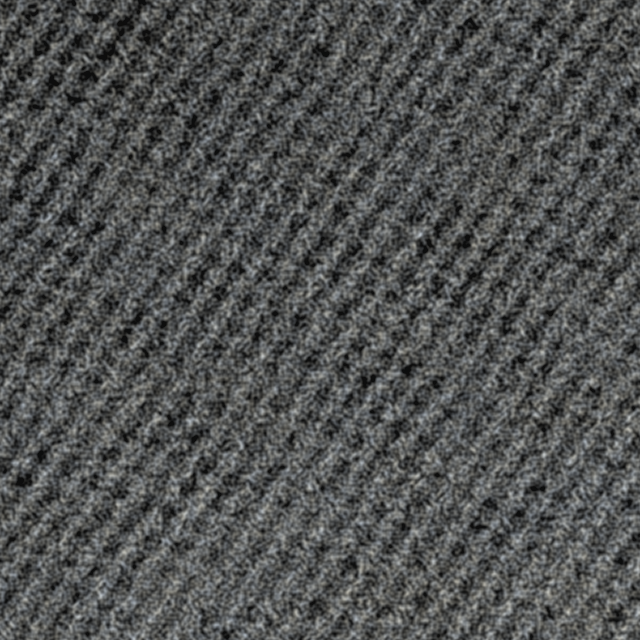
Give the GLSL for this texture, as a Shadertoy shader.

```glsl
// Grey woollen rib knit: diagonal ridges, rows of dark pits and fuzzy fibres.

const float TAU = 6.2831853;
const float RIB_ANGLE = 0.97;       // direction of the ridges, radians
const float ROW_ANGLE = -0.42;      // direction of the stitch rows, radians
const float RIB_COUNT = 22.5;       // ridges per canvas, measured across them
const float ROW_COUNT = 22.5;       // stitch rows per canvas
const float WARP = 0.012;           // slow bending of the cloth
const float FUZZ_WARP = 0.012;      // ragged edges of the stitches
const vec2 PIT_SIZE = vec2(0.28, 0.34);
const float PIT_JITTER = 0.22;
const float PIT_DEPTH = 0.165;
const float RIB_HEIGHT = 0.048;
const float FIBRE_CONTRAST = 0.30;
const float GRAIN_CONTRAST = 0.30;
const float BASE_TONE = 0.368;
const vec3 WARM_WOOL = vec3(1.02, 1.01, 0.95);
const vec3 COOL_WOOL = vec3(0.95, 1.00, 1.05);

// Two pseudo-random values in 0..1 for each lattice point.
vec2 hash2(vec2 p) {
    vec3 q = fract(p.xyx * vec3(0.1031, 0.1030, 0.0973));
    q += dot(q, q.yzx + 33.33);
    return fract((q.xx + q.yz) * q.zy);
}

vec2 direction(float angle) {
    return vec2(cos(angle), sin(angle));
}

float cornerSlope(vec2 cell, vec2 offset) {
    return dot(direction(TAU * hash2(cell).x), offset);
}

float gradientNoise(vec2 p) {
    vec2 i = floor(p), f = fract(p);
    vec2 w = f * f * f * (f * (f * 6.0 - 15.0) + 10.0);
    vec2 e = vec2(1.0, 0.0);
    return mix(
        mix(cornerSlope(i, f), cornerSlope(i + e, f - e), w.x),
        mix(cornerSlope(i + e.yx, f - e.yx), cornerSlope(i + 1.0, f - 1.0), w.x),
        w.y);
}

vec2 noise2(vec2 p) {
    return vec2(gradientNoise(p), gradientNoise(p + 47.3));
}

// Noise drawn out into short strands along an angle.
float strands(vec2 p, float angle, float count) {
    vec2 d = direction(angle);
    return gradientNoise(count * vec2(0.6 * dot(p, d), dot(p, vec2(-d.y, d.x))) + 200.0);
}

// Soft hollows between the ridges, uneven in place and depth.
float pits(vec2 stitch) {
    vec2 cell = floor(stitch);
    float shade = 0.0;
    for (int y = -1; y <= 1; y++) {
        for (int x = -1; x <= 1; x++) {
            vec2 id = cell + vec2(x, y);
            vec2 centre = id + 0.5 + PIT_JITTER * (hash2(id + 150.0) - 0.5);
            vec2 d = (stitch - centre) / PIT_SIZE;
            shade += mix(0.6, 1.4, hash2(id + 310.0).y) * exp(-dot(d, d));
        }
    }
    return shade;
}

void mainImage(out vec4 fragColor, in vec2 fragCoord) {
    vec2 uv = fragCoord / iResolution.xy;

    // Stitch lattice, bent slowly and frayed finely
    vec2 cloth = uv + WARP * noise2(uv * 4.0 + 20.0) + FUZZ_WARP * noise2(uv * 50.0 + 90.0);
    vec2 across = direction(RIB_ANGLE - TAU / 4.0);
    vec2 upRows = direction(ROW_ANGLE + TAU / 4.0);
    vec2 stitch = vec2(dot(cloth, across) * RIB_COUNT, dot(cloth, upRows) * ROW_COUNT);

    // Ridges on whole lattice lines, pits midway between them
    float wear = gradientNoise(uv * 6.0 + 60.0);
    float relief = clamp(1.0 + 0.7 * wear, 0.65, 1.35);
    float rib = cos(TAU * stitch.x);
    float tone = BASE_TONE + relief * (RIB_HEIGHT * rib - PIT_DEPTH * pits(stitch));

    // Short fibres lying in two directions, and fine grain
    vec2 curled = uv + 0.003 * noise2(uv * 45.0 + 130.0);
    float lay = smoothstep(-0.25, 0.25, gradientNoise(uv * 30.0 + 170.0));
    float fibre = mix(strands(curled, 0.8, 120.0), strands(curled, 2.1, 120.0), lay);
    tone += FIBRE_CONTRAST * fibre * (1.0 + 0.2 * rib);
    tone += GRAIN_CONTRAST * gradientNoise(uv * 150.0 + 400.0);

    // Broad light, falling off towards the top
    tone += 0.06 * (0.5 - uv.y) + 0.015 * (uv.x - 0.5);
    tone += 0.04 * gradientNoise(uv * 3.0 + 230.0);
    tone = clamp(tone, 0.05, 0.78);

    // Mixed warm and cool wool
    float hue = 0.5 + 0.8 * gradientNoise(uv * 75.0 + 260.0)
              + 0.35 * gradientNoise(uv * 7.0 + 290.0);
    vec3 wool = tone * mix(WARM_WOOL, COOL_WOOL, clamp(hue, 0.0, 1.0));
    fragColor = vec4(wool, 1.0);
}
```
